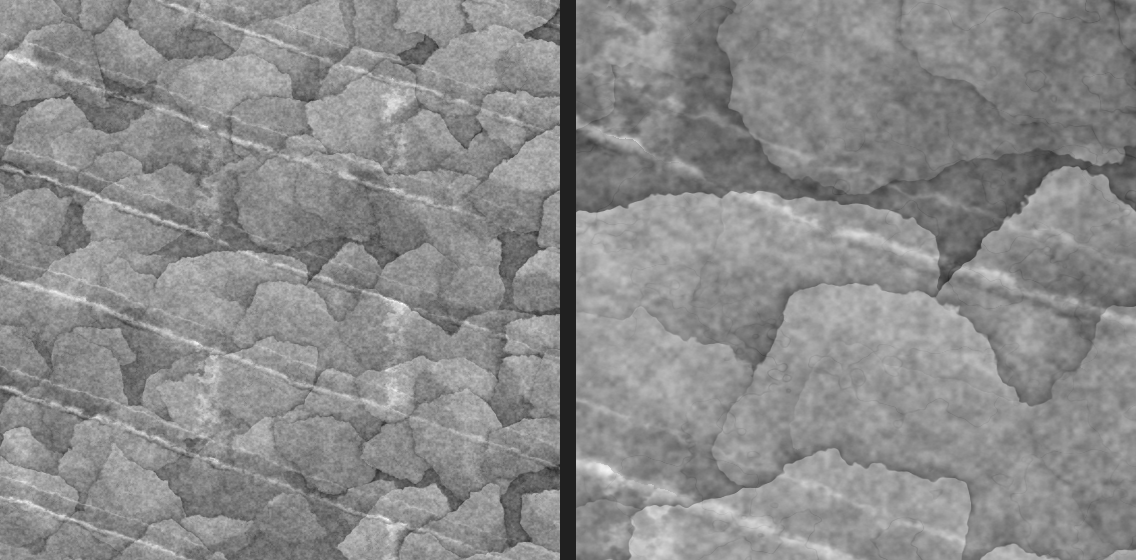
Left, the full canvas; right, a detail of the centre.
Give the GLSL for this texture, as a Shadertoy shader.

```glsl
// Grey rubble seen through a ghostly layer of slanting weathered planks.
// Faceted polygon stones are painted row by row from a jittered cell grid,
// then plank edges, dark seams and pale upright joints are blended on top.

const float STONES = 8.8;          // stone cells across the canvas
const float GAP_TONE = 0.43;       // ground between stones
const float STONE_TONE = 0.56;     // mean stone grey
const float MID_TONE = 0.53;       // grey that the faded side tends to
const vec2 LIGHT = vec2(-0.45, 0.89);
const float SLOPE = 0.345;         // fall of the planks
const float SPACING = 0.197;       // plank height
const float START = 0.098;         // first plank edge, from the top
const float BAND = 0.035;          // dark strip above each edge
const float JOINT_STEP = 0.335;    // distance between upright joints
const float JOINT_START = 0.04;
const float GRIT = 0.20;           // strength of the finest grain
const float TAU = 6.28319;

float hash(vec2 p) {
    vec3 q = fract(p.xyx * 0.1031);
    q += dot(q, q.yzx + 33.33);
    return fract((q.x + q.y) * q.z);
}

float noise(vec2 p) {
    vec2 i = floor(p), f = fract(p);
    f = f * f * (3.0 - 2.0 * f);
    return mix(mix(hash(i), hash(i + vec2(1, 0)), f.x),
               mix(hash(i + vec2(0, 1)), hash(i + vec2(1, 1)), f.x), f.y);
}

float fbm(vec2 p) {
    float sum = 0.0, amp = 0.5;
    for (int i = 0; i < 4; i++) {
        sum += amp * noise(p);
        p = mat2(1.6, 1.2, -1.2, 1.6) * p + 7.3;
        amp *= 0.55;
    }
    return sum / 1.01;
}

mat2 turn(float a) { return mat2(cos(a), sin(a), -sin(a), cos(a)); }

float smoothMax(float a, float b, float k) {
    float h = max(k - abs(a - b), 0.0) / k;
    return max(a, b) + h * h * k * 0.25;
}

// Rounded irregular polygon, negative inside
float stoneShape(vec2 local, float radius, vec2 cell) {
    float d = -1.0;
    for (int k = 0; k < 7; k++) {
        float r = hash(cell + float(k) * 7.0 + 3.0);
        float a = (float(k) + 0.8 * r) * TAU / 7.0;
        float reach = radius * (0.70 + 0.42 * fract(r * 13.7));
        d = smoothMax(d, dot(local, vec2(cos(a), sin(a))) - reach, 0.06);
    }
    return d;
}

// Four blended planes, each lit by its direction
float stoneShade(vec2 local, float radius, vec2 cell) {
    float sum = 0.0, total = 0.0;
    for (int k = 0; k < 4; k++) {
        float r = hash(cell + float(k) * 11.0 + 5.0);
        float a = (float(k) + 0.8 * r) * TAU / 4.0;
        vec2 n = vec2(cos(a), sin(a));
        float w = exp(26.0 * (dot(local, n) / radius - 0.6 * fract(r * 9.1)));
        sum += w * (0.05 * dot(n, LIGHT) + 0.09 * (fract(r * 23.3) - 0.5));
        total += w;
    }
    return sum / total;
}

float rubble(vec2 p) {
    vec2 q = p * STONES + 0.07 * sin(p.yx * 31.0 + 2.0 * sin(p * 17.0));
    q += 0.17 * (vec2(fbm(p * 48.0), fbm(p * 48.0 + 50.0)) - 0.5);
    float soft = 1.2 * STONES / iResolution.y;
    float tone = GAP_TONE;
    for (int j = 2; j >= -2; j--)
    for (int i = -2; i <= 2; i++) {
        vec2 cell = floor(q) + vec2(i, j) + 60.0;
        float pick = hash(cell);
        vec2 jitter = vec2(hash(cell + 17.0), hash(cell + 41.0)) - 0.5;
        vec2 local = q + 60.0 - cell - 0.5 - 0.8 * jitter;
        local = turn(1.7 * (hash(cell + 29.0) - 0.4)) * local;
        local *= vec2(0.82, 1.12);
        float radius = mix(0.52, 0.95, pick);
        float d = stoneShape(local, radius, cell);
        // Narrow contact shadow falls on what lies behind
        float shadow = mix(0.08, 0.42, fract(pick * 7.7));
        tone *= 1.0 - shadow * exp(-20.0 * max(d, 0.0));
        if (d < soft) {
            float shade = STONE_TONE + 0.09 * (fract(pick * 31.3) - 0.5);
            shade += stoneShade(local, radius, cell) + 0.025 * local.y / radius;
            shade += 0.04 * exp(-abs(d) * 35.0) * sign(local.y);
            tone = mix(tone, shade, smoothstep(soft, -soft, d));
        }
    }
    return max(tone, 0.25);
}

float planks(vec2 p, float tone) {
    float ragged = fbm(p * vec2(60.0, 85.0));
    float patchy = fbm(p * 13.0 + 20.0);
    float bend = 0.004 * sin(p.x * 9.0) + 0.002 * sin(p.x * 27.0 + p.y * 8.0);
    float s = (1.0 - p.y - SLOPE * p.x - START + bend + 0.014 * (ragged - 0.5)) / SPACING;
    float row = floor(s + 0.5);
    float t = (s - row) * SPACING;
    float fade = mix(1.0, 0.45, p.x);

    // Dark strip above the edge and seam under it
    float strip = smoothstep(-BAND - 0.008, -0.004, t) * smoothstep(0.004, -0.004, t);
    tone *= 1.0 - 0.26 * strip * fade * smoothstep(0.2, 0.7, patchy);
    tone -= 0.16 * fade * exp(-pow((t - 0.008) / 0.003, 2.0)) * smoothstep(0.35, 0.6, patchy);

    // Bright worn edge, fine upper edge and pale crumbs below
    float width = mix(0.0058, 0.003, p.x) * (0.6 + 0.8 * hash(vec2(row + 20.0, 4.0)));
    float worn = smoothstep(0.2, 0.5, ragged) * (0.6 + 0.6 * patchy);
    tone += 0.27 * fade * worn * exp(-pow(t / width, 2.0));
    tone += 0.15 * fade * worn * exp(-pow((t + BAND) / 0.0024, 2.0));
    float crumbs = exp(-max(t, 0.0) / 0.02) * smoothstep(-0.002, 0.004, t);
    tone += 0.12 * fade * crumbs * smoothstep(0.48, 0.66, ragged);

    // Upright joints on alternating planks
    float column = floor((p.x - JOINT_START) / JOINT_STEP + 0.5);
    float side = abs(p.x - JOINT_START - JOINT_STEP * column + 0.03 * (ragged - 0.5));
    float joint = smoothstep(0.03, 0.012, side) * mod(floor(s) + column, 2.0);
    joint *= column < 0.5 ? 0.35 : 1.0;
    tone += joint * (0.03 + 0.13 * smoothstep(0.4, 0.65, ragged));
    return tone;
}

void mainImage(out vec4 fragColor, in vec2 fragCoord) {
    vec2 p = fragCoord / iResolution.xy;
    float tone = mix(MID_TONE, rubble(p), mix(0.7, 1.05, p.x));
    tone = planks(p, tone);
    // Mottling, hairline cracks and fine grit
    tone += 0.10 * (fbm(p * 36.0 + 9.0) - 0.5);
    float crack = abs(fbm(p * vec2(26.0, 34.0) + 70.0) - 0.5);
    tone -= 0.06 * smoothstep(0.016, 0.0, crack) * noise(p * 18.0);
    tone += GRIT * (fbm(p * vec2(120.0, 150.0) + 3.0) - 0.5);
    tone += 0.5 * GRIT * (noise(p * 290.0) - 0.5);
    fragColor = vec4(vec3(clamp(tone, 0.0, 1.0)), 1.0);
}
```
